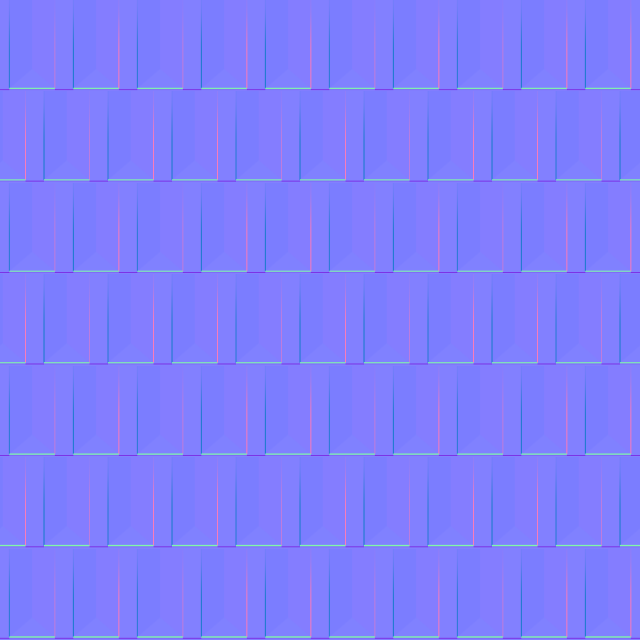
A WebGL 2 fragment shader for this texture map:

```glsl
#version 300 es
precision highp float;
// Normal map of staggered roof shingles: 10 across, 7 rows down.
// Each shingle has two shallow faces, a hip at its foot, tapering side
// edges, a bright lower lip and a dark groove in the gaps beneath it.

uniform vec2 u_resolution;
out vec4 fragColor;

// Layout, as fractions of one cell
const vec2 REPEATS = vec2(10.0, 7.0);
const float ROW_SHIFT = 0.5417;
const float TILE_LEFT = 0.146;
const float TILE_RIGHT = 0.857;
const float LIP_POS = 0.967;
const float GROOVE_POS = 0.981;
const float HIP_RISE = 0.213;

// Line widths, as fractions of the canvas
const float SIDE_WIDTH = 0.0015;
const float LIP_WIDTH = 0.0021;
const float GROOVE_WIDTH = 0.0013;

// Strength of side edges and groove
const float PALE_EDGE = 0.5;
const float EDGE_TOP = 0.1;
const float GROOVE_UNDER_TILE = 0.3;

// Encoded normals
const vec3 GAP_COLOR = vec3(0.510, 0.500, 1.0);
const vec3 LEFT_FACE = vec3(0.482, 0.490, 1.0);
const vec3 RIGHT_FACE = vec3(0.516, 0.490, 1.0);
const vec3 HIP_FACE = vec3(0.500, 0.506, 1.0);
const vec3 LEFT_EDGE = vec3(0.06, 0.48, 0.78);
const vec3 RIGHT_EDGE = vec3(1.00, 0.48, 0.72);
const vec3 LIP_COLOR = vec3(0.50, 0.98, 0.66);
const vec3 GROOVE_COLOR = vec3(0.48, 0.14, 0.88);

// Antialiased step at zero
float cover(float d, float pixel) {
    return clamp(d / pixel + 0.5, 0.0, 1.0);
}

// Area covered by a line of the given width centred on zero
float line(float d, float width, float pixel) {
    return cover(d + 0.5 * width, pixel) - cover(d - 0.5 * width, pixel);
}

// Two columns out of every five carry a fainter edge
float edgeStrength(float column, float stride) {
    return mod(column * stride, 5.0) < 1.5 ? PALE_EDGE : 1.0;
}

void main() {
    vec2 uv = gl_FragCoord.xy / u_resolution;
    vec2 pixel = REPEATS / u_resolution;

    // Staggered cells, rows counted downward
    vec2 grid = vec2(uv.x, 1.0 - uv.y) * REPEATS;
    float row = floor(grid.y);
    float odd = mod(row, 2.0);
    grid.x -= odd * ROW_SHIFT;
    float column = floor(grid.x);
    vec2 cell = fract(grid);

    // Shingle faces
    float halfWidth = 0.5 * (TILE_RIGHT - TILE_LEFT);
    float across = cell.x - 0.5 * (TILE_LEFT + TILE_RIGHT);
    float hipTop = LIP_POS - HIP_RISE * (1.0 - abs(across) / halfWidth);
    vec3 face = mix(LEFT_FACE, RIGHT_FACE, cover(across, pixel.x));
    face = mix(face, HIP_FACE, cover(cell.y - hipTop, 2.0 * pixel.y));

    float insideX = cover(halfWidth - abs(across), pixel.x);
    float aboveLip = cover(LIP_POS - cell.y, pixel.y);
    vec3 color = mix(GAP_COLOR, face, insideX * aboveLip);

    // Side edges grow stronger toward the foot
    float taper = mix(EDGE_TOP, 1.0, smoothstep(0.0, 0.6, cell.y)) * aboveLip;
    float sideWidth = SIDE_WIDTH * REPEATS.x;
    float leftLine = line(cell.x - TILE_LEFT, sideWidth, pixel.x);
    float rightLine = line(cell.x - TILE_RIGHT, sideWidth, pixel.x);
    float leftStrength = mix(0.7, 1.0, edgeStrength(column - odd, 3.0));
    float rightStrength = edgeStrength(column, 3.0 - odd);
    color = mix(color, LEFT_EDGE, leftLine * taper * leftStrength);
    color = mix(color, RIGHT_EDGE, rightLine * taper * rightStrength);

    // Groove, deepest between shingles
    float groove = line(cell.y - GROOVE_POS, GROOVE_WIDTH * REPEATS.y, pixel.y);
    color = mix(color, GROOVE_COLOR, groove * mix(1.0, GROOVE_UNDER_TILE, insideX));

    // Lower lip, slightly paler in the upper rows
    float lip = line(cell.y - LIP_POS, LIP_WIDTH * REPEATS.y, pixel.y) * insideX;
    float lipStrength = 0.87 - 0.13 * cos(6.2832 * (row - 2.0) / REPEATS.y);
    color = mix(color, LIP_COLOR, lip * lipStrength);

    fragColor = vec4(color, 1.0);
}
```
